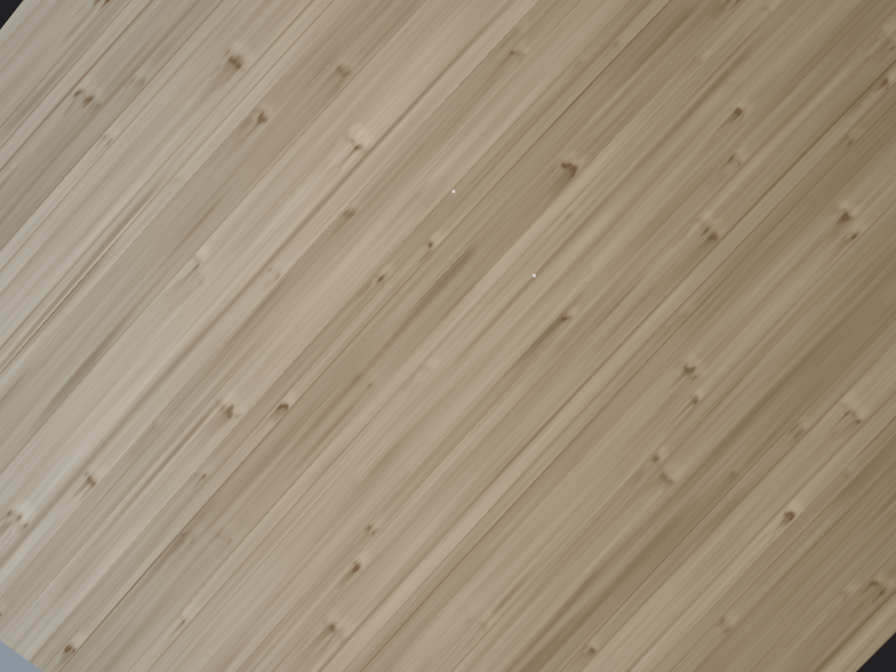
Reproduce this texture procedurally as a Shadertoy shader.

```glsl
const vec3 PALE_BAMBOO = vec3(0.685, 0.655, 0.595);
const vec3 WARM_BAMBOO = vec3(0.655, 0.595, 0.510);
const vec3 TAN_BAMBOO = vec3(0.590, 0.525, 0.420);
const vec3 BROWN_STAIN = vec3(0.40, 0.30, 0.19);
const vec3 DARK_FLOOR = vec3(0.13, 0.13, 0.14);
const vec3 PALE_FLOOR = vec3(0.55, 0.59, 0.63);

float hash(vec2 p) {
    return fract(sin(dot(p, vec2(127.1, 311.7))) * 43758.5453);
}

float noise(vec2 p) {
    vec2 i = floor(p), f = fract(p);
    f = f * f * (3.0 - 2.0 * f);
    return mix(mix(hash(i), hash(i + vec2(1, 0)), f.x),
               mix(hash(i + vec2(0, 1)), hash(i + vec2(1, 1)), f.x), f.y);
}

// Fibres stretched along the strips; q = (along, across)
float fibre(vec2 q, float density, float stretch) {
    return noise(q * vec2(density / stretch, density)) - 0.5;
}

// Soft lighting from cool pale left to warm tan right
vec3 boardColor(vec2 p, float aspect) {
    float x = p.x / aspect + 0.08 * (noise(p * 2.5) - 0.5);
    vec3 col = mix(PALE_BAMBOO, WARM_BAMBOO, smoothstep(0.0, 0.42, x));
    col = mix(col, TAN_BAMBOO, smoothstep(0.38, 1.0, x));
    vec2 c = p - vec2(0.5 * aspect, 0.45);
    return col * (1.025 - 0.14 * dot(c, c));
}

// Returns (stain, highlight) of the growth nodes on one strip
vec2 nodeMarks(vec2 q, float id, float f, float spacing) {
    float t = q.x / spacing + hash(vec2(id, 3.0));
    float cell = floor(t);
    float kind = hash(vec2(id, cell));
    float d = (fract(t) - 0.35 - 0.3 * kind) * spacing;
    d += 0.012 * (f - 0.5) * (f - 0.5) + 0.012 * fibre(q, 130.0, 2.0);
    float power = smoothstep(0.25, 1.0, hash(vec2(cell, id + 9.0)));
    float inside = smoothstep(0.0, 0.25, f) * smoothstep(1.0, 0.75, f);
    float streaks = smoothstep(0.40, 0.75, noise(q * vec2(32.0, 190.0)));
    float ring = exp(-pow(d / 0.006, 2.0)) * (0.3 + 0.7 * streaks);
    float tail = smoothstep(0.012, -0.006, d) * exp(min(d, 0.0) / 0.035) * streaks;
    float halo = exp(-pow((d - 0.016) / 0.010, 2.0));
    return vec2(0.5 * ring + 0.55 * tail, halo) * power * inside;
}

// Dark line of random strength where two strips meet
float seam(float f, float id, float width) {
    float edge = min(f, 1.0 - f);
    float side = floor(id + f + 0.5);
    return smoothstep(width, 0.0, edge) * pow(hash(vec2(side, 21.0)), 2.0);
}

// Blend weight for the area cut off beyond a corner of the board
float cornerCut(vec2 fromCorner, vec2 size) {
    return smoothstep(1.03, 0.95, fromCorner.x / size.x + fromCorner.y / size.y);
}

void mainImage(out vec4 fragColor, in vec2 fragCoord) {
    float aspect = iResolution.x / iResolution.y;
    vec2 p = fragCoord / iResolution.y;

    // Strip coordinates, fanning out slightly across the board
    float angle = 0.83 - 0.04 * (p.x / aspect - 0.5);
    vec2 dir = vec2(cos(angle), sin(angle));
    vec2 c = p - vec2(0.5 * aspect, 0.5);
    vec2 q = vec2(dot(c, dir), dot(c, vec2(-dir.y, dir.x)));
    float s = q.y / 0.031;
    s += 0.35 * sin(s * 1.7) + 0.10 * sin(q.x * 2.0);
    float id = floor(s), f = fract(s);

    // Strip tones and fibres
    vec3 col = boardColor(p, aspect);
    float tone = 0.075 * (hash(vec2(id, 5.0)) - 0.5);
    vec2 g = q + vec2(hash(vec2(id, 7.0)) * 5.0, 0.0);
    tone += 0.055 * fibre(g, 75.0, 22.0);
    tone += 0.050 * fibre(g, 170.0, 25.0);
    tone += 0.035 * fibre(g, 330.0, 30.0);
    col += tone * vec3(0.90, 1.0, 1.10);

    // Brown streaks, seams and nodes
    float streak = smoothstep(0.66, 0.95, noise(g * vec2(3.5, 85.0) + 40.0));
    float patchy = smoothstep(0.45, 0.75, noise(g * vec2(6.0, 25.0)));
    col = mix(col, BROWN_STAIN, 0.34 * streak * patchy);
    col = mix(col, BROWN_STAIN, 0.38 * seam(f, id, 0.13) * (0.5 + noise(q * vec2(5.0, 20.0))));
    vec2 node = nodeMarks(q, id, f, 0.40);
    col = mix(col, BROWN_STAIN, min(node.x, 0.75));
    col += 0.045 * node.y;

    // Tiny bright specks near the middle
    for (int i = 0; i < 2; i++) {
        float k = float(i);
        vec2 speck = vec2(0.675 + 0.12 * k, 0.715 - 0.125 * k);
        col = mix(col, vec3(0.9), 0.8 * smoothstep(0.004, 0.001, length(p - speck)));
    }

    // Surroundings visible past the corners
    vec2 far = vec2(aspect, 1.0) - p;
    col = mix(col, DARK_FLOOR, cornerCut(vec2(p.x, far.y), vec2(0.035, 0.045)));
    col = mix(col, DARK_FLOOR, cornerCut(vec2(far.x, p.y), vec2(0.060, 0.060)));
    col = mix(col, PALE_FLOOR, cornerCut(p, vec2(0.065, 0.048)));
    fragColor = vec4(clamp(col, 0.0, 1.0), 1.0);
}
```
